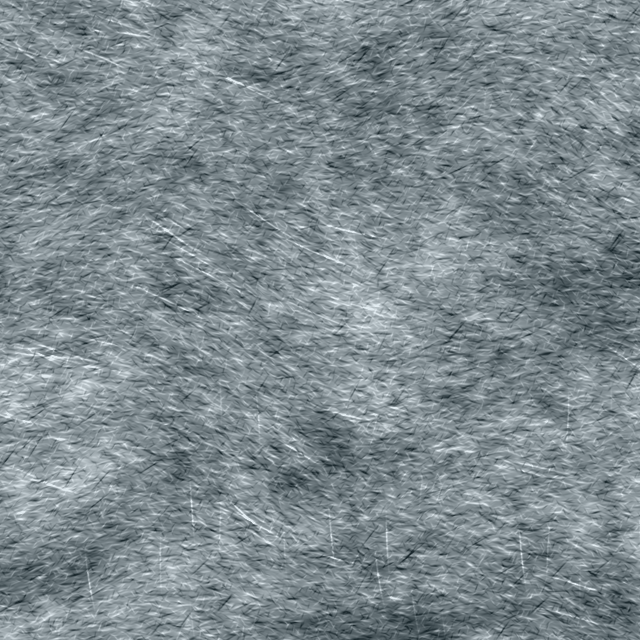
Give the GLSL for this texture, as a Shadertoy shader.

```glsl
// Scratched blue-grey metal: soft clouds, fine brushed grain and long scratches.
// Every layer is cellular noise: each grid cell scatters a few soft, turned
// strokes, and the summed strokes give a tone along a dark to light steel ramp.

const vec3 DARK_STEEL = vec3(0.29, 0.34, 0.36);
const vec3 LIGHT_STEEL = vec3(0.75, 0.79, 0.81);
const float MEAN_TONE = 0.47;

vec4 hash4(vec3 key) {
    vec4 h = fract(key.xyzx * vec4(0.1031, 0.1030, 0.0973, 0.1099));
    h += dot(h, h.wzxy + 33.33);
    return fract((h.xxyz + h.yzzw) * h.zywx);
}

// Soft line along x; one flank is brighter and the other falls into shade.
float softStroke(vec2 d, float angle, vec2 size) {
    float c = cos(angle), s = sin(angle);
    vec2 q = vec2(c * d.x + s * d.y, c * d.y - s * d.x) / size;
    return exp(-dot(q, q)) * (1.0 + q.y);
}

// Sum of strokes. turn: mean angle and spread; tones: darkest and lightest;
// share: part of the cells in use; scatter: 0 for bundles, 1 for even spread.
float strokes(vec2 p, vec2 cell, vec2 size, vec2 turn, vec2 tones,
              float share, float scatter, int count, float seed) {
    vec2 home = floor(p / cell);
    float sum = 0.0;
    for (int j = -1; j <= 1; j++)
    for (int i = -1; i <= 1; i++) {
        vec2 id = home + vec2(i, j);
        vec4 cluster = hash4(vec3(id + 57.0, seed));
        if (cluster.z > share) continue;
        for (int k = 0; k < count; k++) {
            vec4 r = hash4(vec3(id + 91.0, seed + 7.3 * float(k + 1)));
            vec2 center = (id + mix(cluster.xy, r.xy, scatter)) * cell;
            float angle = turn.x + turn.y * (2.0 * r.z - 1.0);
            sum += mix(tones.x, tones.y, r.w) * softStroke(p - center, angle, size);
        }
    }
    return sum;
}

// Broad stains in three sizes.
float clouds(vec2 p) {
    float sum = 0.0, size = 0.22, weight = 0.19;
    for (int i = 0; i < 3; i++) {
        sum += weight * strokes(p, vec2(size), size * vec2(0.45, 0.3), vec2(-0.2, 0.7),
                                vec2(-1.0, 1.0), 1.0, 1.0, 2, 11.0 + 40.0 * float(i));
        size *= 0.45;
        weight *= 0.87;
    }
    return sum;
}

// Short brushed streaks whose main direction drifts over the sheet.
float brushedGrain(vec2 p) {
    float drift = -0.08 + 0.2 * sin(5.0 * p.x + 3.0 * sin(4.0 * p.y));
    float streaks = strokes(p, vec2(0.02, 0.009), vec2(0.009, 0.0019), vec2(drift, 0.4),
                            vec2(-1.0, 1.0), 1.0, 1.0, 3, 151.0);
    float nicks = strokes(p, vec2(0.01), vec2(0.0048, 0.0015), vec2(0.1, 1.2),
                          vec2(-1.0, 1.0), 1.0, 1.0, 3, 203.0);
    return 0.37 * streaks + 0.27 * nicks;
}

// Rising dark cuts, falling bright scratches, bundles and upright marks.
float scratches(vec2 p, float grain) {
    float cuts = strokes(p, vec2(0.05), vec2(0.016, 0.0016), vec2(0.6, 0.5),
                         vec2(-1.0, 0.45), 0.45, 1.0, 2, 251.0);
    float falling = strokes(p, vec2(0.17), vec2(0.055, 0.0017), vec2(-0.36, 0.2),
                            vec2(0.1, 1.0), 0.45, 1.0, 3, 307.0);
    float bundles = strokes(p, vec2(0.24), vec2(0.04, 0.0018), vec2(-0.5, 0.15),
                            vec2(-0.5, 1.0), 0.4, 0.13, 6, 353.0);
    float upright = strokes(p, vec2(0.14), vec2(0.035, 0.0017), vec2(-1.47, 0.12),
                            vec2(0.0, 0.9), 0.45, 1.0, 2, 401.0);
    upright *= 1.0 - 0.75 * smoothstep(0.25, 0.5, p.y);
    float wear = clamp(0.75 + 1.2 * grain, 0.25, 1.2);
    return 0.5 * cuts + wear * (0.75 * falling + 0.7 * bundles + 0.65 * upright);
}

void mainImage(out vec4 fragColor, in vec2 fragCoord) {
    vec2 p = fragCoord / iResolution.y;
    // Bend the sheet a little so that strokes curve.
    vec2 bent = p + 0.012 * sin(11.0 * p.yx + vec2(0.7, 2.1));

    float grain = brushedGrain(bent);
    float tone = MEAN_TONE + clouds(bent) + grain + scratches(bent, grain);
    tone = clamp(tone, -0.4, 1.3);
    fragColor = vec4(mix(DARK_STEEL, LIGHT_STEEL, tone), 1.0);
}
```
